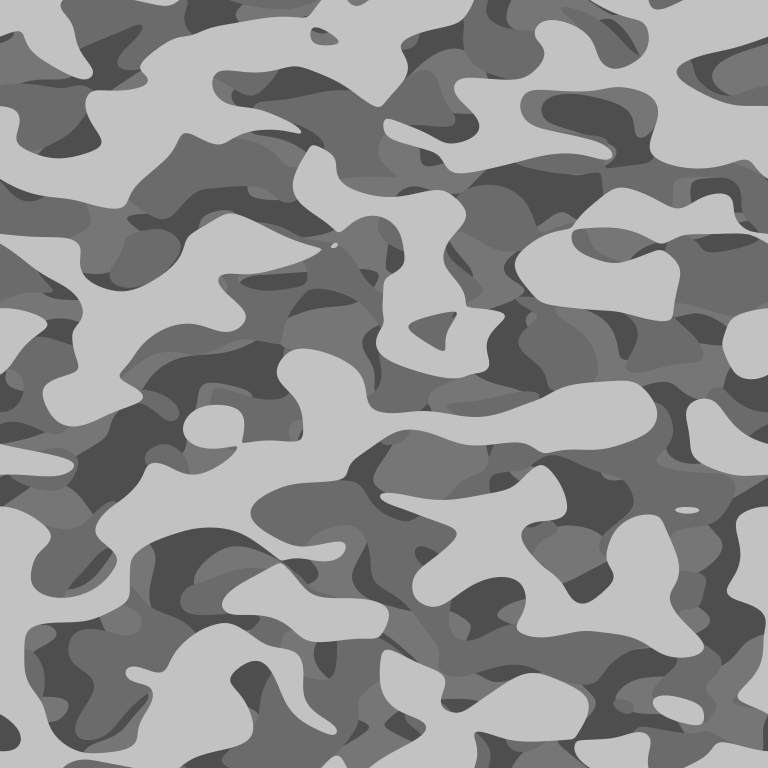
A Shadertoy shader for this pattern:

```glsl
// Seamless grey camouflage: four flat tones stacked as wavy-edged blobs.
// Each layer thresholds a random field summed from cosine waves with whole
// numbers of cycles, so it wraps; a wrapping warp bends the blobs.

#define WAVES 44
#define BAND vec2(8.6, 13.4)      // highest cycles per canvas, x and y
#define LOWEST 0.33               // lowest frequency as a part of BAND
#define WARP vec2(0.011, 0.008)   // bending of the blobs, in canvas units
#define LIGHT_LEVEL 0.20          // thresholds, in standard deviations
#define MID_LEVEL 0.13
#define DARK_LEVEL 0.0
#define BASE_GREY 0.463
#define DARK_GREY 0.306
#define MID_GREY 0.418
#define LIGHT_GREY 0.76

const float PI = 3.14159265;

float hash(float n) {
    return fract(sin(n * 12.9898) * 43758.5453);
}

// Periodic random field with zero mean and unit variance.
float waveField(vec2 p, float seed, float scale) {
    float sum = 0.0;
    for (int i = 0; i < WAVES; i++) {
        float id = float(i) + seed * 61.0 + 1.0;
        float angle = PI * (float(i) + hash(id)) / float(WAVES);
        float radius = scale * mix(LOWEST, 1.0, hash(id + 0.37));
        vec2 cycles = floor(radius * BAND * vec2(cos(angle), sin(angle)) + 0.5);
        sum += cos(2.0 * PI * (dot(cycles, p) + hash(id + 0.71)));
    }
    return sum * sqrt(2.0 / float(WAVES));
}

// Coverage of the area above a level, with an edge one pixel wide.
float blobMask(float field, float level) {
    float slope = length(vec2(dFdx(field), dFdy(field)));
    return clamp(0.5 + (field - level) / max(slope, 1e-5), 0.0, 1.0);
}

void mainImage(out vec4 fragColor, in vec2 fragCoord) {
    vec2 uv = fragCoord / iResolution.xy;

    // Bend the plane to get necks, tips and uneven outlines.
    vec2 p = uv + WARP * vec2(waveField(uv, 1.0, 0.8), waveField(uv, 2.0, 0.8));

    // Stack the tones from the ground up.
    float grey = BASE_GREY;
    grey = mix(grey, DARK_GREY, blobMask(waveField(p, 3.0, 1.1), DARK_LEVEL));
    grey = mix(grey, MID_GREY, blobMask(waveField(p, 4.0, 1.1), MID_LEVEL));
    grey = mix(grey, LIGHT_GREY, blobMask(waveField(p, 5.0, 1.0), LIGHT_LEVEL));

    fragColor = vec4(vec3(grey), 1.0);
}
```
